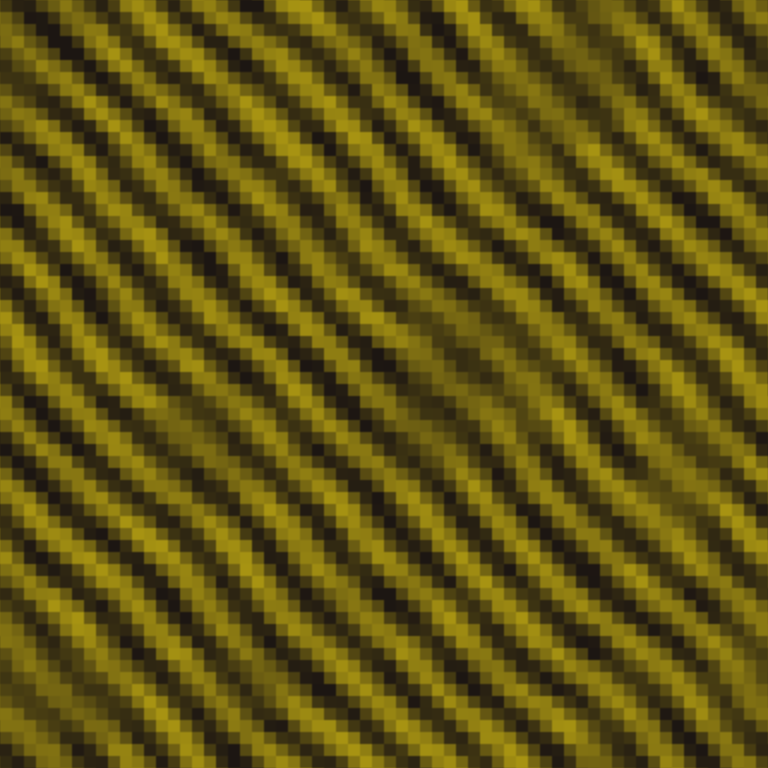
Reproduce this texture procedurally as a WebGL 1 fragment shader.

```glsl
precision highp float;

uniform vec2 u_resolution;

const float TAU = 6.2831853;
const float CELLS = 64.0;                 // square cells per side
const float STRIPES = 10.0;               // repeats across and down
const float STRIPE_SHIFT = 0.79;          // position of a bright crest, in repeats
const float EDGE_BLUR = 0.12;             // softness of cell borders, in cells
const float WOBBLE = 0.16;                // stripe bending, in repeats
const float CONTRAST = 0.56;              // stripe strength
const float FADE = 0.30;                  // how far worn patches lose contrast
const float STREAK = 0.38;                // uneven tone along the stripes
const float GRAIN = 0.20;                 // tone change from cell to cell
const vec2 STREAK_GRID = vec2(20.0, 10.0); // streaks across and along the stripes
const vec2 PATCH_GRID = vec2(9.0, 9.0);
const vec3 DARK_BROWN = vec3(0.16, 0.13, 0.07);
const vec3 OLIVE_GOLD = vec3(0.58, 0.51, 0.07);

float hash(vec2 p) {
  vec3 q = fract(vec3(p.xyx) * 0.1031);
  q += dot(q, q.yzx + 33.33);
  return fract((q.x + q.y) * q.z);
}

// Value noise that wraps after a whole number of lattice steps
float wrapNoise(vec2 p, vec2 period, float seed) {
  vec2 i = floor(p);
  vec2 f = fract(p);
  f = f * f * (3.0 - 2.0 * f);
  vec2 a = mod(i, period) + seed;
  vec2 b = mod(i + 1.0, period) + seed;
  return mix(mix(hash(a), hash(vec2(b.x, a.y)), f.x),
             mix(hash(vec2(a.x, b.y)), hash(b), f.x), f.y);
}

// Slow bending of the stripes from layered sines
float bend(vec2 p) {
  return 0.5 * sin(TAU * (p.x - 2.0 * p.y) + 0.6)
       + 0.3 * sin(TAU * (3.0 * p.x - p.y) + 2.1)
       + 0.2 * sin(TAU * (2.0 * p.x - 5.0 * p.y) + 4.0);
}

vec3 cellColor(vec2 id) {
  id = mod(id, CELLS);
  vec2 p = (id + 0.5) / CELLS;
  vec2 diagonal = vec2(p.x + p.y, p.x - p.y);

  // Diagonal wave, weaker in worn patches
  float phase = STRIPES * diagonal.x - STRIPE_SHIFT + WOBBLE * bend(p);
  float worn = smoothstep(0.5, 1.0, wrapNoise(p * PATCH_GRID, PATCH_GRID, 11.0));
  float tone = 0.51 + (CONTRAST - FADE * worn) * cos(TAU * phase);

  // Streaks follow the stripes, grain is separate in each cell
  tone += STREAK * (wrapNoise(diagonal * STREAK_GRID, STREAK_GRID, 37.0) - 0.5);
  tone += GRAIN * (hash(id + 71.0) - 0.5);
  return mix(DARK_BROWN, OLIVE_GOLD, clamp(tone, -0.12, 1.18));
}

void main() {
  vec2 grid = gl_FragCoord.xy / u_resolution * CELLS - 0.5;
  vec2 id = floor(grid);
  vec2 blend = smoothstep(0.5 - EDGE_BLUR, 0.5 + EDGE_BLUR, fract(grid));

  // Blend the four nearest cells across a narrow border
  vec3 lower = mix(cellColor(id), cellColor(id + vec2(1.0, 0.0)), blend.x);
  vec3 upper = mix(cellColor(id + vec2(0.0, 1.0)), cellColor(id + 1.0), blend.x);
  gl_FragColor = vec4(mix(lower, upper, blend.y), 1.0);
}
```
